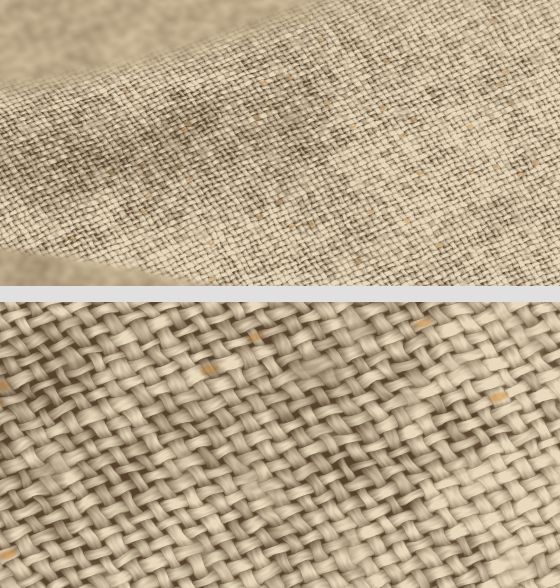
Top, the full canvas; bottom, a detail of the centre.
This texture is drawn by a WebGL 2 fragment shader. Its source:

```glsl
#version 300 es
precision highp float;
// Draws coarse plain-woven linen lying in a soft fold, blurred beyond its ridge and hem.
uniform vec2 u_resolution;
out vec4 fragColor;

const float PI = 3.14159265;
const vec2 THREADS = vec2(46.0, 51.0); // pitches per canvas height, along weft and warp
const float WEFT_ANGLE = 0.39;     // rise of the weft, radians
const float WARP_ANGLE = 0.99;     // fall of the warp, radians
const float HALF_WIDTH = 0.42;     // thread half width, in pitches
const float WIDTH_SPREAD = 0.14;   // change of width between threads
const float SLUB = 0.26;           // thickening along a thread
const float BEND = 0.017;          // waviness of the cloth
const float JITTER = 0.28;         // unevenness of the weave, in pitches
const float FLECK_SHARE = 0.012;   // share of floats stained ochre
const int SAMPLES = 2;             // samples per pixel side
const vec3 GAP_COLOR = vec3(0.34, 0.26, 0.175);
const vec3 FLAX_COLOR = vec3(0.87, 0.81, 0.70);
const vec3 OCHRE_COLOR = vec3(0.74, 0.56, 0.33);

float hash(vec2 p) {
  vec3 q = fract(p.xyx * vec3(0.1031, 0.1030, 0.0973));
  q += dot(q, q.yzx + 33.33);
  return fract((q.x + q.y) * q.z);
}

float corner(vec2 cell, vec2 offset) {
  float a = 2.0 * PI * hash(cell);
  return dot(vec2(cos(a), sin(a)), offset);
}

// Gradient noise, about -0.7 to 0.7
float noise(vec2 p) {
  vec2 i = floor(p), f = p - i;
  vec2 s = f * f * f * (f * (f * 6.0 - 15.0) + 10.0);
  vec2 e = vec2(1.0, 0.0);
  return mix(mix(corner(i, f), corner(i + e, f - e), s.x),
             mix(corner(i + e.yx, f - e.yx), corner(i + 1.0, f - 1.0), s.x), s.y);
}

vec2 noise2(vec2 p) { return vec2(noise(p), noise(p + 43.7)); }

// One set of threads: x = height, y = tone
vec2 thread(float across, float along, float side) {
  float id = floor(across);
  float seed = id * 7.31 + side * 41.0;
  float slub = noise(vec2(along * 0.27, seed));
  float halfWidth = HALF_WIDTH + WIDTH_SPREAD * (hash(vec2(id, side + 9.0)) - 0.5)
                  + SLUB * slub;
  float d = (across - id - 0.5) / halfWidth;
  float roundness = sqrt(max(0.0, 1.0 - d * d));
  float parity = 1.0 - 2.0 * mod(id, 2.0);
  float lift = side * parity * cos(PI * (along - 0.5));
  float cover = 1.0 - smoothstep(0.66, 1.04, abs(d));
  float fibre = noise(vec2(along * 1.4 + d * 0.6, across * 5.0 + seed));
  float tone = 0.26 + 0.38 * roundness + 0.33 * lift + 0.12 * d + 0.04 * side
             + 0.26 * fibre + 0.30 * slub + 0.16 * (hash(vec2(id, side + 3.0)) - 0.5);
  return vec2(mix(-1.2, 0.5 * (roundness + lift), cover), mix(0.08, tone, cover));
}

// Tone and fleck amount of the weave at q, in thread pitches
vec2 weave(vec2 q) {
  q += JITTER * (noise2(q * 0.37) + 0.6 * noise2(q * 0.9 + 11.0));
  vec2 weft = thread(q.y, q.x, 1.0);
  vec2 warp = thread(q.x, q.y, -1.0);
  float gap = weft.x - warp.x;
  float weftOver = smoothstep(-0.16, 0.16, gap);
  float contact = 1.0 - smoothstep(0.0, 0.50, abs(gap));
  float tone = mix(warp.y, weft.y, weftOver) - 0.15 * contact;
  tone += 0.22 * noise(q * 0.75 + 61.0);

  // Loose fuzz hides some of the weave
  float fuzz = smoothstep(0.15, 0.58, noise(q * vec2(0.42, 0.30) + 17.0));
  tone = mix(tone, 0.80 + 0.40 * noise(q * vec2(1.6, 2.8)), 0.65 * fuzz);

  // Ochre fibres: short slivers inside single floats
  vec2 cell = floor(q), f = q - cell - 0.5;
  float sliver = 1.0 - smoothstep(0.20, 0.60, length(f * vec2(0.8, 1.5)));
  return vec2(tone, sliver * step(1.0 - FLECK_SHARE, hash(cell + 71.0)));
}

vec3 cloth(vec2 p) {
  // Fold edges, and focus falling off past them
  float ridge = 0.70 + p.x * (0.11 + 0.15 * p.x);
  float hem = 0.125 - p.x * (0.10 + 0.10 * p.x);
  float below = ridge - p.y;
  float focus = smoothstep(-0.04, 0.10, below) * smoothstep(-0.015, 0.03, p.y - hem);
  focus *= 1.0 - 0.35 * smoothstep(0.70, 1.05, p.y);

  // Foreshorten toward the ridge, bend, then resolve along weft and warp
  vec2 s = p;
  s.y += 0.05 * exp(-max(below, 0.0) / 0.13);
  s += BEND * noise2(p * 2.3);
  vec2 weftDir = vec2(cos(WEFT_ANGLE), sin(WEFT_ANGLE));
  vec2 warpDir = vec2(cos(WARP_ANGLE), -sin(WARP_ANGLE));
  vec2 q = THREADS * (inverse(mat2(weftDir, warpDir)) * s) + 200.0;
  vec2 woven = weave(q);

  // Unfocused cloth keeps only soft mottling
  float soft = 0.76 + 0.13 * noise(q * vec2(0.16, 0.30)) + 0.17 * noise(q * 0.55);
  float tone = mix(soft, woven.x + 0.08, focus);

  // Broad light and shade of the fold
  float valley = (p.y - 0.38 - 0.20 * p.x) / 0.15;
  tone -= 0.21 * exp(-valley * valley) * (1.0 - smoothstep(0.6, 1.6, p.x));
  float crest = (p.y - hem - 0.09) / 0.09;
  tone += 0.11 * exp(-crest * crest) + 0.09 * smoothstep(0.9, 1.8, p.x);
  tone -= 0.06 * (1.0 - smoothstep(-0.03, 0.0, p.y - hem));
  tone += 0.12 * noise(p * 3.1 + 5.0) + 0.13 * noise(q * vec2(0.07, 0.16));

  // Pale thick runs follow the warp
  float run = smoothstep(0.30, 0.60, noise(q * vec2(0.45, 0.07) + 90.0));
  tone += 0.20 * run * focus;

  vec3 color = mix(GAP_COLOR, FLAX_COLOR, clamp(tone, 0.0, 1.08));
  color *= mix(vec3(1.0, 0.985, 0.95), vec3(1.0), focus);
  return mix(color, OCHRE_COLOR * (0.55 + 0.5 * tone), 0.8 * woven.y * focus);
}

void main() {
  vec3 sum = vec3(0.0);
  for (int i = 0; i < SAMPLES * SAMPLES; i++) {
    vec2 offset = (vec2(i % SAMPLES, i / SAMPLES) + 0.5) / float(SAMPLES) - 0.5;
    sum += cloth((gl_FragCoord.xy + offset) / u_resolution.y);
  }
  fragColor = vec4(sum / float(SAMPLES * SAMPLES), 1.0);
}
```
